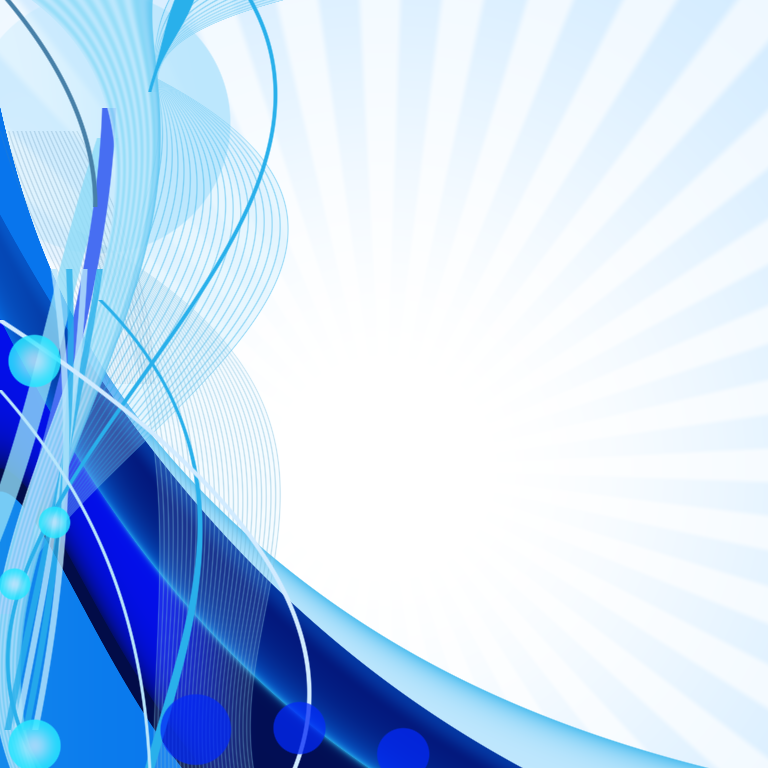
Reproduce this background procedurally as a Shadertoy shader.

```glsl
const vec3 SKY = vec3(0.82, 0.92, 1.0);
const vec3 PALE = vec3(0.72, 0.90, 0.99);
const vec3 AQUA = vec3(0.56, 0.86, 0.97);
const vec3 CYAN = vec3(0.16, 0.69, 0.92);
const vec3 AZURE = vec3(0.03, 0.46, 0.93);
const vec3 ROYAL = vec3(0.01, 0.06, 0.92);
const vec3 NAVY = vec3(0.01, 0.08, 0.47);
const vec3 VIOLET = vec3(0.28, 0.43, 0.95);
const vec3 STEEL = vec3(0.28, 0.50, 0.66);
const vec2 RAY_CENTER = vec2(0.50, 0.39);
const float RAY_COUNT = 36.0;
const float THREAD = 0.0007;

// Wave edges: base, height, decay, extra height at the left
const vec4 OUTER = vec4(-0.12, 0.832, 2.1, 0.15);
const vec4 DARK = vec4(-0.3, 1.021, 1.8, 0.0);
const vec4 GLINT = vec4(-0.3, 0.885, 2.25, 0.0);
const vec4 HOLLOW = vec4(-0.3, 0.89, 4.1, -0.2);
const vec4 FOLD = vec4(-0.3, 0.88, 4.5, -0.22);
const vec4 SILK = vec4(0.12, 0.328, -0.088, 0.03);

float cover(float d) {
  return clamp(0.5 - d * iResolution.y / 1.5, 0.0, 1.0);
}

float edge(vec4 e, float x) {
  return e.x + e.y * exp(-e.z * x) + e.w * exp(-18.0 * x);
}

float bezier(vec4 c, float t) {
  float u = 1.0 - t;
  return dot(c, vec4(u * u * u, 3.0 * u * u * t, 3.0 * u * t * t, t * t * t));
}

// Curve length per unit of depth
float stretch(vec4 c, float t, float span) {
  float u = 1.0 - t;
  float slope = 3.0 * dot(c.yzw - c.xyz, vec3(u * u, 2.0 * u * t, t * t));
  return length(vec2(1.0, slope / span));
}

// Curve running down between two depths
float strand(vec2 p, float top, float end, vec4 c, float halfWidth) {
  float t = (1.0 - p.y - top) / (end - top);
  float d = abs(p.x - bezier(c, t)) / stretch(c, t, end - top);
  return cover(d - halfWidth) * step(abs(t - 0.5), 0.5);
}

// Threads blended between two curves: x is the fill, y the threads
vec2 mesh(vec2 p, float top, float end, vec4 left, vec4 right, float count) {
  float t = (1.0 - p.y - top) / (end - top);
  float a = bezier(left, t);
  float gap = max(bezier(right, t) - a, 1e-4);
  float s = (p.x - a) / gap;
  vec4 c = mix(left, right, clamp(s, 0.0, 1.0));
  float spacing = gap / count / stretch(c, t, end - top);
  float fill = cover((abs(s - 0.5) - 0.5) * gap - THREAD) * step(abs(t - 0.5), 0.5);
  float line = cover(abs(fract(s * count + 0.5) - 0.5) * spacing - THREAD);
  return fill * vec2(1.0, line * mix(0.5, 1.0, smoothstep(0.002, 0.008, spacing)));
}

vec3 backdrop(vec2 p) {
  vec2 q = p - RAY_CENTER;
  float beam = smoothstep(-0.35, 0.35, cos(atan(q.x, q.y) * RAY_COUNT + 0.3));
  float fade = smoothstep(0.1, 0.85, length(q));
  vec3 col = mix(vec3(1.0), SKY, fade * mix(0.95, 0.35, beam));
  float disc = cover(length(p - vec2(0.13, 0.84)) - 0.17);
  return mix(col, PALE, disc * (0.3 + 0.6 * smoothstep(0.0, 0.28, p.x)));
}

vec3 waves(vec3 col, vec2 p) {
  float outer = edge(OUTER, p.x);
  float dark = min(edge(DARK, p.x), outer);
  float glint = edge(GLINT, p.x);
  float hollow = edge(HOLLOW, p.x);

  // Translucent rim
  float rim = exp(-max(outer - p.y, 0.0) * 55.0);
  vec3 band = mix(mix(PALE, SKY, 0.35), CYAN, rim * 0.75);
  band = mix(AZURE, band, smoothstep(0.08, 0.21, p.x));
  col = mix(col, band, cover(p.y - outer));

  // Dark sweep with a lit lower lip
  float t = clamp((p.y - glint) / max(dark - glint, 0.01), 0.0, 1.0);
  vec3 sweep = mix(NAVY, AZURE, 0.75 * exp(-t * 4.0) + 0.35 * smoothstep(0.7, 1.0, t));
  sweep = mix(AZURE, sweep, 0.5 + 0.5 * smoothstep(0.0, 0.2, p.x));
  col = mix(col, sweep, cover(p.y - dark));

  // Royal and azure folds over a navy hollow
  vec3 fold = mix(ROYAL, NAVY * 0.7, smoothstep(0.2, 0.34, p.x));
  fold = mix(fold, NAVY * 0.6, 0.8 * exp(-abs(p.y - hollow) * 30.0));
  col = mix(col, fold, cover(p.y - glint));
  col = mix(col, NAVY * 0.6, cover(p.y - hollow));
  vec3 lit = mix(AZURE, CYAN, 0.35 * exp(-p.x * 9.0));
  col = mix(col, lit, cover(p.y - edge(FOLD, p.x)));
  float lip = exp(-abs(p.y - glint) * 220.0) * smoothstep(0.04, 0.2, p.x);
  return mix(col, CYAN, lip * 0.8);
}

vec3 ribbons(vec3 col, vec2 p) {
  float depth = 1.0 - p.y;
  // Thread meshes
  vec2 m = mesh(p, 0.1, 0.72, vec4(0.2, 0.25, 0, 0.05), vec4(0.2, 0.6, 0.2125, 0.05), 19.0);
  col = mix(mix(col, PALE, m.x * 0.28), CYAN, m.y * 0.5);
  m = mesh(p, 0.3, 1.0, vec4(0.1, 0.25, 0.2, 0.2), vec4(0.1, 0.537, 0.293, 0.33), 26.0);
  col = mix(mix(col, PALE, m.x * 0.13), mix(STEEL, AQUA, 0.6), m.y * 0.55);
  m = mesh(p, 0.17, 0.5, vec4(0, 0.03, 0.1, 0.14), vec4(0.1, 0.16, 0.2, 0.2), 18.0);
  col = mix(col, STEEL, m.y * 0.35);
  m = mesh(p, 0.0, 0.12, vec4(0.22, 0.2, 0.2, 0.2), vec4(0.37, 0.22, 0.2, 0.205), 12.0);
  col = mix(mix(col, PALE, m.x * 0.5), CYAN, m.y * 0.6);

  // Broad ribbons
  col = mix(col, AQUA, 0.8 * strand(p, 0.18, 0.72, vec4(0.14, 0.08, 0.055, -0.02), 0.013));
  col = mix(col, VIOLET, strand(p, 0.14, 0.8, vec4(0.142, 0.135, 0.06, 0.005), 0.009));
  float halfWidth = mix(0.029, 0.017, depth) + 0.05 * exp(-14.0 * depth);
  float across = (p.x - bezier(SILK, depth)) / halfWidth;
  vec3 silk = mix(AQUA, PALE, 0.5 + 0.5 * sin(across * 24.0));
  silk = mix(silk, CYAN, 0.5 * smoothstep(0.55, 1.0, across));
  col = mix(col, silk, 0.85 * cover((abs(across) - 1.0) * halfWidth));
  float wedge = 0.012 - 0.01 * smoothstep(0.0, 0.1, depth);
  col = mix(col, CYAN, strand(p, 0.0, 0.12, vec4(0.24, 0.225, 0.205, 0.195), wedge));

  // Loose strands
  for (float i = 0.0; i < 4.0; i++) {
    vec4 c = vec4(0.13, 0.1, 0.05, 0.01) + vec4(-0.02, 0, 0.012, 0.012) * i;
    col = mix(col, mix(CYAN, PALE, mod(i, 2.0)), 0.8 * strand(p, 0.35, 0.95, c, 0.004));
  }
  col = mix(col, STEEL, strand(p, 0.0, 0.27, vec4(0.01, 0.085, 0.125, 0.124), 0.0028));
  col = mix(col, CYAN, strand(p, 0.0, 1.0, vec4(0.326, 0.511, -0.16, 0.052), 0.0025));
  float swell = 0.002 + 0.004 * smoothstep(0.5, 1.0, depth);
  col = mix(col, CYAN, strand(p, 0.39, 1.0, vec4(0.13, 0.333, 0.253, 0.195), swell));
  col = mix(col, SKY, strand(p, 0.417, 1.0, vec4(0, 0.3, 0.46, 0.384), 0.0028));
  return mix(col, PALE, strand(p, 0.508, 1.0, vec4(0, 0.145, 0.187, 0.195), 0.002));
}

// Soft discs down the left side and along the bottom
vec3 lights(vec3 col, vec2 p) {
  for (float i = 0.0; i < 4.0; i++) {
    float a = 2.0944 * i, size = 0.025 + 0.009 * cos(a);
    float r = length(p - vec2(0.045 + 0.03 * sin(a), 0.53 - 0.167 * i - 0.05 * sin(a)));
    vec3 glow = mix(PALE, vec3(0.15, 0.9, 1.0), smoothstep(0.0, size, r));
    col = mix(col, glow, 0.85 * cover(r - size));
    float r2 = length(p - vec2(0.255 + 0.135 * i, 0.05 + 0.02 * i - 0.018 * i * i));
    float blue = cover(r2 - 0.034 - 0.012 * step(i, 0.5)) * step(i, 2.5);
    col = mix(col, ROYAL + vec3(0, 0.1, 0.05), 0.75 * blue);
  }
  return col;
}

void mainImage(out vec4 fragColor, in vec2 fragCoord) {
  vec2 p = fragCoord / iResolution.xy;
  vec3 col = waves(backdrop(p), p);
  fragColor = vec4(lights(ribbons(col, p), p), 1.0);
}
```
